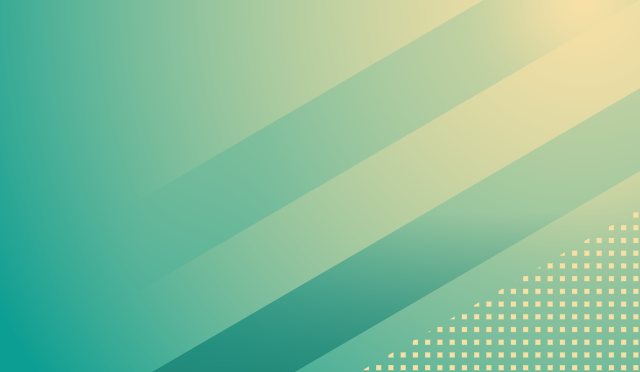
This background is drawn by a WebGL 2 fragment shader. Its source:

```glsl
#version 300 es
precision highp float;
// Diagonal bands over a radial glow that runs from cream (upper right) to teal.
// Each layer shifts the tone of the glow; one band sinks into deep green and
// a grid of small squares, cut along the same slope, fills the lower right.

#define ASPECT 1.714
#define SLOPE 0.584
#define GLOW_CENTER vec2(1.5625, 1.0)
#define UPPER_BAND vec2(0.756, 1.0)
#define LOWER_BAND vec2(1.238, 1.461)
#define DOT_CUT 1.562
#define DOT_PITCH vec2(0.0328, 0.0342)
#define DOT_ORIGIN vec2(1.703, 0.422)
#define DOT_HALF 0.0068

uniform vec2 u_resolution;
out vec4 fragColor;

const vec3 CREAM = vec3(0.97, 0.88, 0.65);
const vec3 TEAL = vec3(0.05, 0.62, 0.575);
const vec3 DEEP_GREEN = vec3(0.13, 0.53, 0.47);

// Antialiased step: 0 below the edge, 1 above it.
float softStep(float edge, float value, float blur) {
    return smoothstep(edge - blur, edge + blur, value);
}

float bandMask(vec2 limits, float value, float blur) {
    return softStep(limits.x, value, blur) - softStep(limits.y, value, blur);
}

// Signed distance to the nearest square of the grid.
float squareGrid(vec2 p) {
    vec2 cell = (fract((p - DOT_ORIGIN) / DOT_PITCH + 0.5) - 0.5) * DOT_PITCH;
    vec2 q = abs(cell) - DOT_HALF;
    return max(q.x, q.y);
}

void main() {
    vec2 p = gl_FragCoord.xy / u_resolution * vec2(ASPECT, 1.0);
    float blur = 0.7 / u_resolution.y;

    // Position across the diagonals, growing toward the lower right
    float across = 1.0 - p.y + SLOPE * p.x;

    // Radial glow: 1 is cream, 0 is teal
    float dist = distance(p, GLOW_CENTER);
    float tone = 0.97 - 0.2 * dist - 0.18 * dist * dist;

    // Upper band, fading out at the left and inside the glow
    float upperShade = 0.13 * smoothstep(0.3, 0.75, p.x) * smoothstep(0.0, 0.35, dist);
    tone -= upperShade * bandMask(UPPER_BAND, across, blur);

    // Lower band and the panel beneath it
    float lowerBand = bandMask(LOWER_BAND, across, blur);
    tone -= 0.16 * lowerBand;
    float panelShade = 0.14 * smoothstep(0.4, 0.8, dist);
    tone -= panelShade * softStep(LOWER_BAND.y, across, blur);

    vec3 color = mix(TEAL, CREAM, clamp((tone - 0.05) / 0.92, 0.0, 1.0));

    // Deep green rising from the bottom of the lower band
    float depth = 0.9 * clamp((0.43 - p.y) / 0.43, 0.0, 1.0);
    color = mix(color, DEEP_GREEN, lowerBand * depth);

    // Squares cut off along the diagonal
    float dots = 1.0 - softStep(0.0, squareGrid(p), blur);
    color = mix(color, CREAM, dots * softStep(DOT_CUT, across, blur));

    fragColor = vec4(color, 1.0);
}
```
